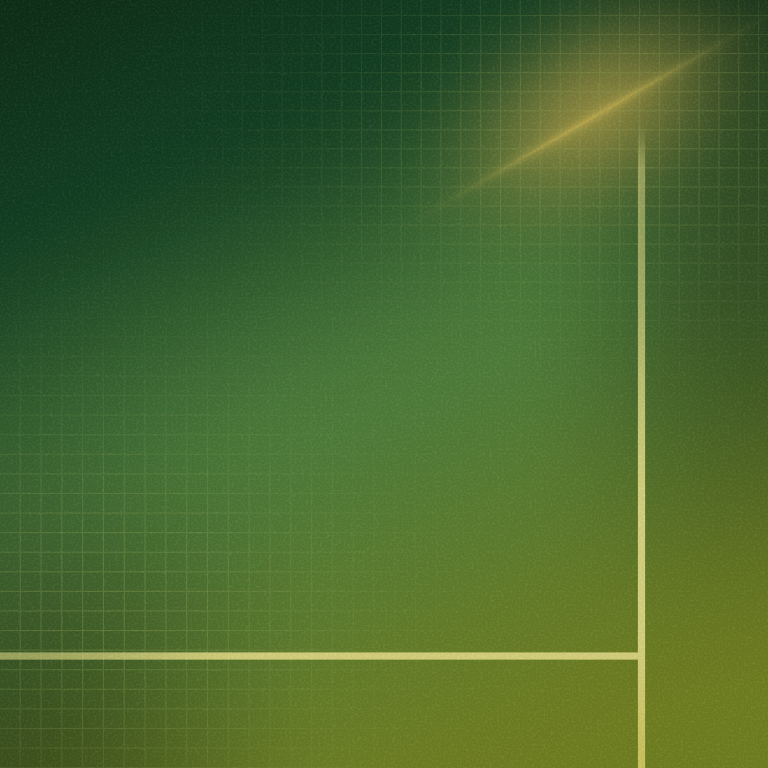
This background is drawn by a WebGL 2 fragment shader. Its source:

```glsl
#version 300 es
precision highp float;
// Green court-like background: a slanted gradient, two faint fading grids,
// a golden glow with a tapered streak, and two pale boundary lines.
// Built from smoothstep ramps, Gaussians, box-filtered lines and cellular grain.
uniform vec2 u_resolution;
out vec4 outColor;

const vec3 NIGHT = vec3(0.065, 0.185, 0.100);
const vec3 PINE  = vec3(0.075, 0.240, 0.135);
const vec3 LEAF  = vec3(0.300, 0.480, 0.235);
const vec3 OLIVE = vec3(0.435, 0.490, 0.135);
const vec3 GOLD  = vec3(0.600, 0.550, 0.260);
const vec3 SPARK = vec3(0.780, 0.690, 0.320);
const vec3 CHALK = vec3(0.840, 0.820, 0.510);
const vec3 MESH  = vec3(0.570, 0.640, 0.340);

// Share of a pixel covered by a band around zero
float bandCoverage(float d, float halfWidth, float pixel) {
    float high = min(d + 0.5 * pixel, halfWidth);
    float low = max(d - 0.5 * pixel, -halfWidth);
    return clamp((high - low) / pixel, 0.0, 1.0);
}

float gridCoverage(vec2 p, vec2 cell, float halfWidth, float pixel) {
    vec2 d = (fract(p / cell + 0.5) - 0.5) * cell;
    return max(bandCoverage(d.x, halfWidth, pixel), bandCoverage(d.y, halfWidth, pixel));
}

float gaussian(vec2 p, vec2 radius) {
    vec2 q = p / radius;
    return exp(-dot(q, q));
}

vec2 rotate(vec2 p, float angle) {
    float c = cos(angle), s = sin(angle);
    return vec2(c * p.x + s * p.y, c * p.y - s * p.x);
}

vec2 hash2(vec2 p) {
    vec3 q = fract(p.xyx * vec3(0.1031, 0.1030, 0.0973));
    q += dot(q, q.yzx + 33.33);
    return fract((q.xx + q.yz) * q.zy);
}

// Distance to the nearest scattered point
float cellular(vec2 p) {
    vec2 cell = floor(p), f = fract(p);
    float nearest = 2.0;
    for (int y = -1; y <= 1; y++) {
        for (int x = -1; x <= 1; x++) {
            vec2 offset = vec2(x, y);
            nearest = min(nearest, length(offset + hash2(cell + offset) - f));
        }
    }
    return nearest;
}

// Slanted ramp, darker on the right side and in the lower left corner
vec3 fieldColor(vec2 uv) {
    float depth = 1.0 - uv.y;
    float slant = depth + 0.45 * uv.x;
    vec3 color = mix(NIGHT, PINE, smoothstep(0.0, 0.3, slant));
    color = mix(color, LEAF, smoothstep(0.25, 0.76, slant));
    color = mix(color, OLIVE, smoothstep(0.65, 1.35, slant));
    float rightShade = smoothstep(0.65, 1.0, uv.x) * smoothstep(0.95, 0.25, depth);
    float leftShade = smoothstep(0.45, 0.0, uv.x) * smoothstep(0.35, 1.0, depth);
    return color * (1.0 - 0.36 * rightShade) * (1.0 - 0.34 * leftShade);
}

void main() {
    vec2 uv = gl_FragCoord.xy / u_resolution;
    float pixel = 1.0 / min(u_resolution.x, u_resolution.y);
    vec3 color = fieldColor(uv);

    // Golden glow and its streak, in the streak's own axes
    vec2 beam = rotate(uv - vec2(0.768, 0.845), 0.525);
    float glow = gaussian(beam - vec2(0.01, 0.005), vec2(0.165, 0.105));
    color = mix(color, GOLD, 0.78 * glow);
    float taper = exp(-pow(abs(beam.x) / 0.145, 2.0));
    float streak = taper * (0.6 * exp(-abs(beam.y) / 0.005) + 0.2 * exp(-abs(beam.y) / 0.022));
    color = mix(color, SPARK, streak);

    // Fine grids, each fading away from its own corner
    float upperFade = gaussian(uv - vec2(0.78, 0.83), vec2(0.36, 0.22));
    float upperGrid = gridCoverage(uv - vec2(0.781, 0.831), vec2(0.02585, 0.0248), 0.0007, pixel);
    color = mix(color, MESH, 0.32 * upperFade * upperGrid);
    float lowerFade = gaussian(uv - vec2(0.14, 0.22), vec2(0.32, 0.25));
    float lowerGrid = gridCoverage(uv - vec2(0.216, 0.281), vec2(0.0271, 0.0255), 0.0007, pixel);
    color = mix(color, MESH, 0.36 * lowerFade * lowerGrid);

    // Boundary lines: the upright one dissolves upwards, the level one dims to the left
    vec2 corner = vec2(0.8353, 0.1458);
    float upright = bandCoverage(uv.x - corner.x, 0.0047, pixel);
    upright *= smoothstep(0.845, 0.77, uv.y) * mix(0.95, 0.52, smoothstep(0.3, 0.8, uv.y));
    float level = bandCoverage(uv.y - corner.y, 0.0047, pixel) * step(uv.x, corner.x);
    level *= mix(0.62, 0.95, smoothstep(0.0, 0.35, uv.x));
    vec3 chalk = mix(CHALK - vec3(0.04, 0.06, 0.13), CHALK, smoothstep(0.0, 0.18, uv.y));
    color = mix(color, chalk, max(upright, level));

    // Paper grain
    color += 0.055 * (cellular(uv * 330.0) - 0.45);
    outColor = vec4(clamp(color, 0.0, 1.0), 1.0);
}
```
